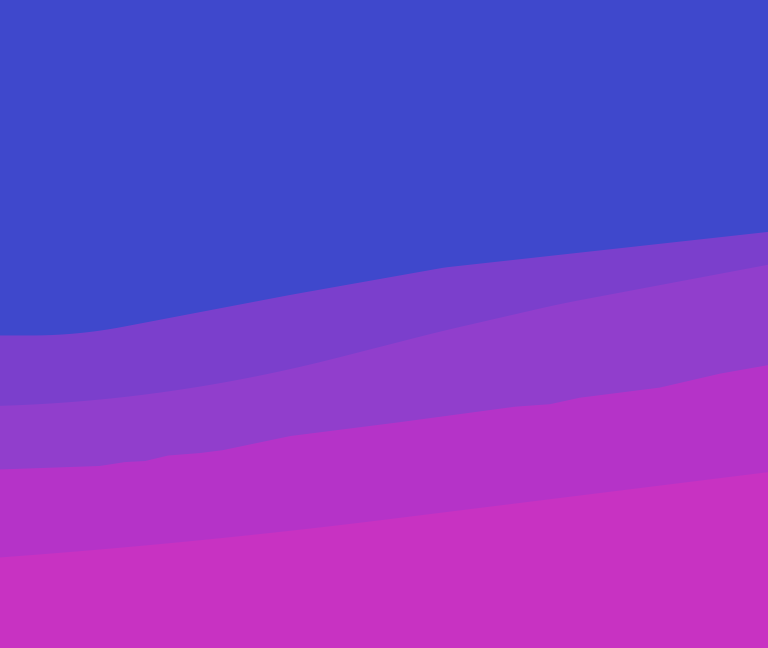
Reproduce this background procedurally as a Shadertoy shader.

```glsl
// Flat blue sky above four sloping bands that shift from violet to magenta.

// Colours, from top to bottom
const vec3 SKY_BLUE   = vec3(0.247, 0.282, 0.800);
const vec3 VIOLET     = vec3(0.482, 0.247, 0.800);
const vec3 PURPLE     = vec3(0.569, 0.243, 0.800);
const vec3 ORCHID     = vec3(0.710, 0.200, 0.784);
const vec3 MAGENTA    = vec3(0.784, 0.196, 0.761);

// Each band's edge: height at the left side, slope at the left side
const vec2 VIOLET_EDGE  = vec2(0.4823, 0.000);
const vec2 PURPLE_EDGE  = vec2(0.3737, 0.035);
const vec2 ORCHID_EDGE  = vec2(0.2755, 0.0415);
const vec2 MAGENTA_EDGE = vec2(0.1397, 0.090);

const float EDGE_PIXELS = 1.0; // width of the smoothed edge

// Unit change of slope centred on a knot, eased over +-radius
float bend(float x, float knot, float radius) {
    float d = x - knot;
    float t = clamp(d + radius, 0.0, 2.0 * radius);
    return t * t / (4.0 * radius) + max(d - radius, 0.0);
}

// Straight rise from 0 to 1 between two positions
float rise(float x, float start, float end) {
    return clamp((x - start) / (end - start), 0.0, 1.0);
}

float line(float x, vec2 edge) {
    return edge.x + edge.y * x;
}

// Flat start, steep flank, then a gentle shoulder
float violetHeight(float x) {
    return line(x, VIOLET_EDGE)
        + 0.226 * bend(x, 0.101, 0.060)
        - 0.0156 * bend(x, 0.378, 0.020)
        - 0.080 * bend(x, 0.579, 0.006);
}

// Long S-shaped sweep
float purpleHeight(float x) {
    return line(x, PURPLE_EDGE)
        + 0.268 * bend(x, 0.220, 0.220)
        - 0.030 * bend(x, 0.573, 0.030)
        - 0.050 * bend(x, 0.729, 0.030);
}

// Steady slope with small ledges
float orchidHeight(float x) {
    float ledges = 0.0011 * rise(x, 0.130, 0.163)
        - 0.0023 * rise(x, 0.163, 0.189)
        + 0.0040 * rise(x, 0.189, 0.219)
        - 0.0024 * rise(x, 0.219, 0.260)
        + 0.0086 * rise(x, 0.290, 0.378)
        + 0.0014 * rise(x, 0.521, 0.671)
        - 0.0030 * rise(x, 0.671, 0.716)
        + 0.0042 * rise(x, 0.716, 0.755)
        + 0.0098 * rise(x, 0.859, 0.938)
        + 0.0037 * rise(x, 0.938, 1.000);
    return line(x, ORCHID_EDGE) + 0.1085 * bend(x, 0.130, 0.004) + ledges;
}

// Almost straight, slightly hollow
float magentaHeight(float x) {
    return line(x, MAGENTA_EDGE) + 0.057 * bend(x, 0.270, 0.240);
}

// Coverage of the area below an edge
float below(float y, float height) {
    return clamp((height - y) * iResolution.y / EDGE_PIXELS + 0.5, 0.0, 1.0);
}

void mainImage(out vec4 fragColor, in vec2 fragCoord) {
    vec2 uv = fragCoord / iResolution.xy;

    // Layer the bands from back to front
    vec3 color = SKY_BLUE;
    color = mix(color, VIOLET,  below(uv.y, violetHeight(uv.x)));
    color = mix(color, PURPLE,  below(uv.y, purpleHeight(uv.x)));
    color = mix(color, ORCHID,  below(uv.y, orchidHeight(uv.x)));
    color = mix(color, MAGENTA, below(uv.y, magentaHeight(uv.x)));

    fragColor = vec4(color, 1.0);
}
```
